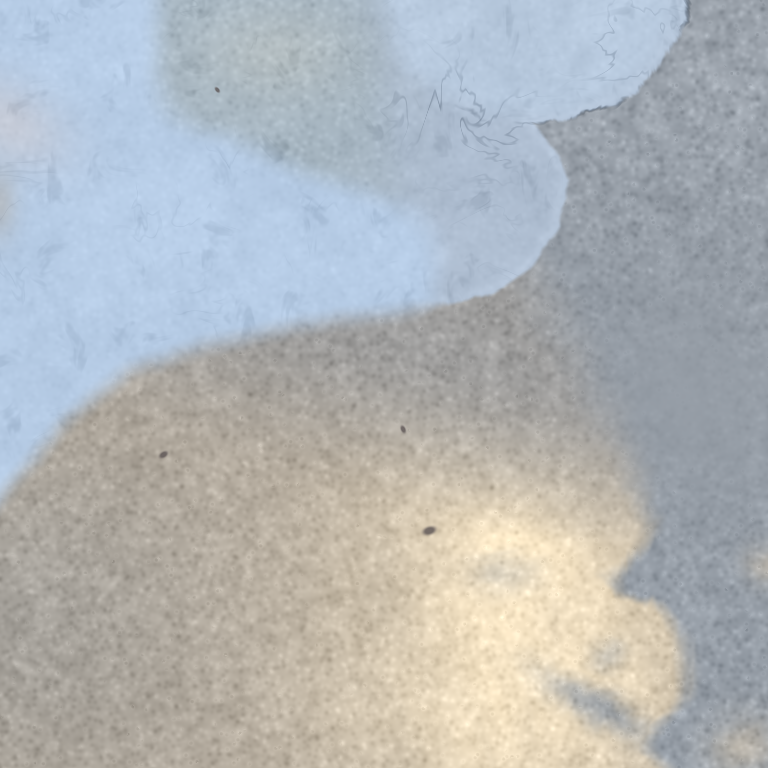
This texture is drawn by a Shadertoy shader. Its source:

```glsl
#define LIT_PAINT vec3(0.715, 0.8, 0.9)
#define SHADED_PAINT vec3(0.68, 0.74, 0.815)
#define DUSTY_PAINT vec3(0.655, 0.715, 0.76)
#define SAND vec3(0.7, 0.665, 0.615)
#define SHADOW vec3(0.585, 0.615, 0.65)
#define SUNLIT vec3(1.0, 0.925, 0.79)
#define GRAIN_SCALE 150.0
#define GRAIN_DEPTH 0.13

vec2 hash2(vec2 cell) {
    vec2 q = vec2(dot(cell, vec2(127.1, 311.7)), dot(cell, vec2(269.5, 183.3)));
    return fract(sin(q) * 43758.5);
}

// Cellular noise: nearest distance, its random value, soft mottle
vec3 cellular(vec2 p) {
    vec2 base = floor(p);
    vec3 res = vec3(9, 0, 0);
    for (int k = 0; k < 9; k++) {
        vec2 cell = base + vec2(k % 3 - 1, k / 3 - 1), rnd = hash2(cell);
        float d = length(cell + rnd - p), value = fract(rnd.x * 7.3 + rnd.y * 3.1);
        res.z += (value - 0.5) * exp(-4.0 * d * d);
        if (d < res.x) res.xy = vec2(d, value);
    }
    return res;
}

// Layered, rotated and warped sines, roughly -1..1
float waves(vec2 p) {
    float sum = 0.0, amp = 0.5;
    for (int i = 0; i < 5; i++) {
        p = mat2(0.8, 0.6, -0.6, 0.8) * p * 1.75 + 1.3;
        p += 0.6 * sin(p.yx * 0.9);
        sum += amp * sin(p.x) * cos(p.y);
        amp *= 0.65;
    }
    return sum;
}

float blob(vec2 p, float x, float y, float rx, float ry, float angle) {
    float c = cos(angle), s = sin(angle);
    vec2 q = mat2(c, -s, s, c) * (p - vec2(x, y)) / vec2(rx, ry);
    return exp(-dot(q, q));
}

float bump(float x) { return exp(-x * x); }

float smoothMin(float a, float b, float k) {
    float h = max(k - abs(a - b), 0.0) / k;
    return min(a, b) - h * h * k * 0.25;
}

// Signed distance to the painted sheet, negative inside
float paintDistance(vec2 p) {
    const int N = 15;
    vec2 v[N] = vec2[N](vec2(-0.1, 0.25), vec2(0, 0.35), vec2(0.08, 0.445),
        vec2(0.165, 0.517), vec2(0.27, 0.55), vec2(0.4, 0.578), vec2(0.55, 0.597),
        vec2(0.64, 0.615), vec2(0.69, 0.65), vec2(0.728, 0.705), vec2(0.739, 0.765),
        vec2(0.725, 0.805), vec2(0.69, 0.845), vec2(0.69, 1.2), vec2(-0.1, 1.2));
    float d = 9.0, side = 1.0;
    for (int i = 0, j = N - 1; i < N; j = i, i++) {
        vec2 e = v[j] - v[i], w = p - v[i];
        d = min(d, length(w - e * clamp(dot(w, e) / dot(e, e), 0.0, 1.0)));
        bvec3 c = bvec3(p.y >= v[i].y, p.y < v[j].y, e.x * w.y > e.y * w.x);
        if (all(c) || all(not(c))) side = -side;
    }
    return side * d;
}

vec3 concrete(vec2 p, float broad, float mottle) {
    vec2 q = p + 0.014 * vec2(waves(p * 11.0), waves(p * 13.0 + 4.0));

    // Shadow edge, notched by leaves, with gaps of light
    float edge = 0.905 - 0.53 * q.y * q.y;
    edge -= 0.075 * bump((q.y - 0.245) / 0.035) + 0.06 * bump((q.y - 0.03) / 0.04);
    float blur = mix(0.022, 0.06, smoothstep(0.3, 0.5, p.y));
    float shade = smoothstep(-blur, blur, q.x - edge);
    shade = max(shade, 0.85 * blob(q, 0.785, 0.075, 0.085, 0.02, -0.5));
    shade = max(shade, 0.4 * blob(q, 0.785, 0.148, 0.022, 0.022, 0.0));
    shade = max(shade, 0.35 * blob(q, 0.66, 0.25, 0.045, 0.02, 0.0));
    shade *= 1.0 - 0.7 * blob(q, 0.995, 0.265, 0.028, 0.022, 0.0);
    shade *= 1.0 - 0.7 * blob(q, 0.97, 0.03, 0.045, 0.035, 0.6);

    float cool = smoothstep(0.33, 0.57, p.y + 0.25 * (p.x - 0.5));
    float glow = (0.9 + 0.2 * broad) * blob(p, 0.68, 0.15, 0.25, 0.27, 0.0);
    glow += 0.35 * blob(q, 0.69, 0.28, 0.1, 0.045, -0.4);
    vec3 col = mix(SAND, SUNLIT, clamp(glow, 0.0, 1.0));
    col = mix(col, vec3(0.62), 0.95 * cool);
    col = mix(col, vec3(0.64, 0.63, 0.61), 0.8 * blob(p, 0.0, 0.2, 0.25, 0.25, 0.0));
    col = mix(col, SHADOW + 0.02 * smoothstep(0.6, 0.9, p.y), shade);

    // Grit, worn smooth in one patch
    float worn = blob(p, 0.9, 0.48, 0.15, 0.17, 0.5);
    vec3 fine = cellular(p * GRAIN_SCALE), coarse = cellular(q * GRAIN_SCALE * 0.5);
    float speck = smoothstep(0.8, 1.0, fine.y) * smoothstep(0.5, 0.1, fine.x);
    float grit = GRAIN_DEPTH * fine.z + 0.07 * coarse.z + 0.05 * mottle;
    grit -= 0.09 * speck * smoothstep(-0.2, 0.3, waves(p * 40.0));
    return col + (grit + 0.012 * broad) * (1.0 - 0.85 * worn);
}

vec3 paint(vec2 p, float broad, float mottle, float slab) {
    float corner = -smoothMin(p.x - 0.2, 0.93 * (p.y + 0.4 * p.x - 0.939), 0.05);
    float shadeDist = smoothMin(corner, 0.562 - p.x, 0.06) + 0.01 * broad;
    float shade = smoothstep(0.025, -0.025, shadeDist);
    float dusty = smoothstep(0.6, 0.4, p.x + 0.05 * broad);
    vec3 col = mix(LIT_PAINT, mix(SHADED_PAINT, DUSTY_PAINT, dusty), shade);
    col += vec3(0.06, 0.04, 0.01) * blob(p, 0.36, 0.93, 0.1, 0.06, 0.0);
    col = mix(col, vec3(0.725, 0.795, 0.875), smoothstep(0.012, -0.03, slab));

    // Rubbed patches, broken veins and smudges
    col = mix(col, vec3(0.8, 0.8, 0.83), 0.7 * blob(p, 0.01, 0.84, 0.08, 0.05, -0.5));
    col = mix(col, vec3(0.69, 0.71, 0.73), 0.8 * blob(p, 0.0, 0.735, 0.022, 0.045, 0.0));
    float vein = smoothstep(0.09, 0.0, abs(waves(p * 16.0 + 2.0)));
    float veined = blob(p, 0.59, 0.86, 0.1, 0.05, -0.4) + blob(p, 0.82, 0.94, 0.06, 0.05, 0.6);
    col -= vein * (0.13 * veined + 0.03 * smoothstep(0.1, 0.5, waves(p * 8.0 + 8.0)));
    col -= 0.05 * smoothstep(0.35, 0.8, waves(p * 24.0 + 5.0));
    float grain = cellular(p * GRAIN_SCALE).z * mix(0.035, 0.085, shade * dusty);
    return col + 0.016 * broad + 0.035 * mottle + grain;
}

void mainImage(out vec4 fragColor, in vec2 fragCoord) {
    vec2 p = fragCoord / iResolution.xy;
    float broad = waves(p * 7.0), ripple = waves(p * 28.0);
    float mottle = cellular(p * 38.0 + 0.5 * ripple).z;
    float slab = 0.16 * length((p - vec2(0.69, 1)) / vec2(0.202, 0.159)) - 0.16 + 0.007 * ripple;
    float sheet = min(paintDistance(p) + 0.003 * ripple, slab);
    float crisp = smoothstep(0.52, 0.6, p.x), blur = mix(0.02, 0.003, crisp);

    // Ground, paint, pale rim and broken crack
    vec3 col = mix(concrete(p, broad, mottle), paint(p, broad, mottle, slab),
        smoothstep(blur, -blur, sheet));
    col += 0.03 * crisp * bump((sheet + 0.006) / 0.006);
    float gaps = smoothstep(-0.3, 0.3, waves(p * 17.0)) * smoothstep(0.56, 0.66, p.x);
    col -= 0.2 * gaps * smoothstep(0.004, 0.0, abs(slab));

    // Loose pebbles: position, size
    vec3 pebbles[4] = vec3[4](vec3(0.559, 0.309, 0.0085), vec3(0.525, 0.441, 0.005),
        vec3(0.213, 0.408, 0.006), vec3(0.283, 0.883, 0.004));
    for (int i = 0; i < 4; i++) {
        vec3 s = pebbles[i];
        float mask = blob(p, s.x, s.y, s.z * 1.1, s.z * 0.65, 0.3 + float(i) * 1.7);
        col = mix(col, vec3(0.36, 0.33, 0.33), 0.8 * smoothstep(0.1, 0.8, mask));
    }
    fragColor = vec4(clamp(col, 0.0, 1.0), 1.0);
}
```
